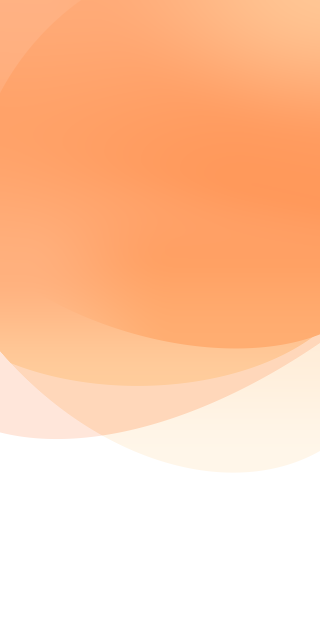
A Shadertoy shader for this background:

```glsl
// Overlapping translucent orange bowls hang from the top over white.
// Each lower rim is the arc of a tilted ellipse, solved as a height over x;
// smooth colour ramps fill the overlaps, with a glowing band across the middle.

const vec3 WHITE = vec3(1.0);
const vec3 BLUSH = vec3(1.0, 0.90, 0.855);
const vec3 CREAM = vec3(1.0, 0.965, 0.915);
const vec3 CREAM_WARM = vec3(1.0, 0.93, 0.85);
const vec3 APRICOT = vec3(1.0, 0.845, 0.73);
const vec3 PEACH = vec3(1.0, 0.80, 0.61);
const vec3 CORAL = vec3(1.0, 0.69, 0.49);
const vec3 EMBER_LEFT = vec3(1.0, 0.635, 0.41);
const vec3 EMBER_RIGHT = vec3(1.0, 0.598, 0.355);
const vec3 AMBER = vec3(1.0, 0.68, 0.445);
const vec3 HAZE = vec3(1.0, 0.67, 0.47);
const vec3 SUNLIT = vec3(1.0, 0.78, 0.585);

// Lower arc of u*u + tilt*u*v + squash*v*v = width*v, touching its apex.
float rimHeight(float x, vec2 apex, float tilt, float squash, float width) {
    float u = x - apex.x;
    float k = width - tilt * u;
    float root = sqrt(max(k * k - 4.0 * squash * u * u, 0.0));
    return apex.y + (k - root) / (2.0 * squash);
}

// Smooth coverage of a signed distance; positive is inside.
float coverage(float d, float pixel) {
    return clamp(d / pixel + 0.5, 0.0, 1.0);
}

// Glowing band that fades to coral and peach below, to haze above.
vec3 glowField(vec2 p) {
    float axis = mix(1.60, 1.375, p.x);
    vec3 ember = mix(EMBER_LEFT, EMBER_RIGHT, smoothstep(0.0, 0.8, p.x));
    vec3 col = mix(ember, CORAL, smoothstep(axis, 1.14, p.y));
    col = mix(col, PEACH, smoothstep(1.17, 0.80, p.y));
    col = mix(col, HAZE, smoothstep(axis, 2.05, p.y));
    float corner = length((p - vec2(1.05, 2.06)) * vec2(0.8, 1.2));
    return mix(col, SUNLIT, smoothstep(0.62, 0.0, corner));
}

void mainImage(out vec4 fragColor, in vec2 fragCoord) {
    vec2 p = fragCoord / iResolution.xy * vec2(1.0, 2.0);
    float pixel = 2.0 / iResolution.y;

    // Bowl masks
    float blush = coverage(p.y - rimHeight(p.x, vec2(0.177, 0.628), -1.03, 1.0, 1.708), pixel);
    float cream = coverage(p.y - rimHeight(p.x, vec2(0.729, 0.523), 0.595, 0.894, 1.305), pixel);
    float peach = coverage(p.y - rimHeight(p.x, vec2(0.430, 0.794), 0.0, 3.0, 2.42), pixel);
    float amber = coverage(p.y - rimHeight(p.x, vec2(0.737, 0.911), 1.118, 2.57, 1.971), pixel);

    // Pale outer bowls and their overlap
    vec3 creamFill = mix(CREAM, CREAM_WARM, smoothstep(0.55, 0.95, p.y));
    vec3 col = mix(WHITE, BLUSH, blush);
    col = mix(col, mix(creamFill, APRICOT, blush), cream);

    // Glowing field
    col = mix(col, glowField(p), peach * cream * blush);

    // Deep inner bowl, dissolving to the left and upward
    vec3 amberFill = mix(AMBER, EMBER_RIGHT, smoothstep(0.90, 1.38, p.y));
    float dissolve = smoothstep(0.08, 0.55, p.x) * smoothstep(1.43, 1.15, p.y);
    col = mix(col, amberFill, amber * dissolve);

    // Faint veil outside the upper left arc
    float outside = coverage(length(p - vec2(0.74, 1.32)) - 0.836, pixel);
    float veil = outside * smoothstep(1.5, 1.8, p.y) * smoothstep(0.45, 0.15, p.x);
    col = mix(col, vec3(1.0, 0.73, 0.57), 0.45 * veil);

    fragColor = vec4(col, 1.0);
}
```
